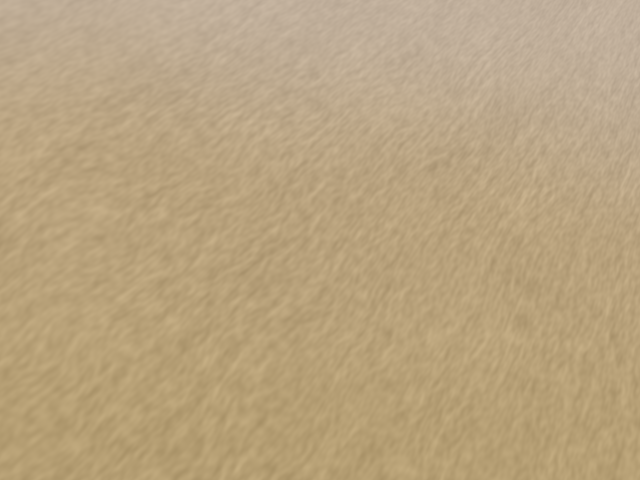
This texture is drawn by a Shadertoy shader. Its source:

```glsl
#define VANISH vec2(1.72, 1.70)      // point where the ripples converge
#define GRAIN_FREQ vec2(95.0, 185.0)  // cells along, across the ripples
#define RIPPLE_FREQ vec2(40.0, 125.0)
#define STREAK_FREQ vec2(10.0, 62.0)
#define GRAIN_AMP 0.045
#define RIPPLE_AMP 0.054
#define STREAK_AMP 0.030
#define PATCH_AMP 0.014
#define NEAR_SAND vec3(0.712, 0.622, 0.452)
#define MID_SAND vec3(0.724, 0.635, 0.490)
#define FAR_SAND vec3(0.755, 0.688, 0.612)

// Random unit gradient for a lattice cell
vec2 cellGradient(vec2 cell) {
    uvec2 k = uvec2(ivec2(cell) + 32768);
    uint h = k.x * 1597334677u ^ k.y * 3812015801u;
    h = (h ^ (h >> 15)) * 2246822519u;
    h ^= h >> 13;
    float angle = float(h & 65535u) / 65536.0 * 6.28319;
    return vec2(cos(angle), sin(angle));
}

float gradientNoise(vec2 p) {
    vec2 cell = floor(p), f = p - cell;
    vec2 u = f * f * f * (f * (f * 6.0 - 15.0) + 10.0);
    vec2 e = vec2(1.0, 0.0);
    float a = dot(cellGradient(cell), f);
    float b = dot(cellGradient(cell + e.xy), f - e.xy);
    float c = dot(cellGradient(cell + e.yx), f - e.yx);
    float d = dot(cellGradient(cell + e.xx), f - e.xx);
    return mix(mix(a, b, u.x), mix(c, d, u.x), u.y);
}

// Distance and bearing from the vanishing point, slightly bent
vec2 rippleCoords(vec2 p) {
    vec2 toVanish = VANISH - p;
    float bearing = atan(toVanish.y, toVanish.x);
    bearing += 0.012 * gradientNoise(p * 5.0 + 7.0);
    return vec2(log(length(toVanish)), bearing);
}

// Yellow foreground fading to a pale, pinkish distance
vec3 sandColor(vec2 p) {
    float depth = p.y + 0.13 * (p.x - 0.67) + 0.06 * gradientNoise(p * 2.3);
    vec3 sand = mix(NEAR_SAND, MID_SAND, smoothstep(0.0, 0.65, depth));
    return mix(sand, FAR_SAND, smoothstep(0.52, 1.06, depth));
}

// Wind-blown relief as a signed brightness offset
float sandRelief(vec2 p) {
    vec2 q = rippleCoords(p);
    float grain = gradientNoise(q * GRAIN_FREQ);
    float ripple = gradientNoise(q * RIPPLE_FREQ + 31.0);
    float streak = gradientNoise(q * STREAK_FREQ + 73.0);
    float strength = 1.0 + 0.7 * gradientNoise(q * vec2(6.0, 14.0) + 11.0);
    float haze = 1.0 - 0.35 * smoothstep(0.65, 1.0, p.y);
    float relief = GRAIN_AMP * grain + RIPPLE_AMP * ripple * strength;
    return haze * (relief + STREAK_AMP * streak);
}

void mainImage(out vec4 fragColor, in vec2 fragCoord) {
    vec2 p = fragCoord / iResolution.y;
    float broad = gradientNoise(rippleCoords(p) * vec2(5.0, 9.0) + 19.0);
    float light = sandRelief(p) + PATCH_AMP * broad;
    vec3 color = sandColor(p) + light * vec3(1.0, 0.98, 0.92);
    fragColor = vec4(color, 1.0);
}
```
